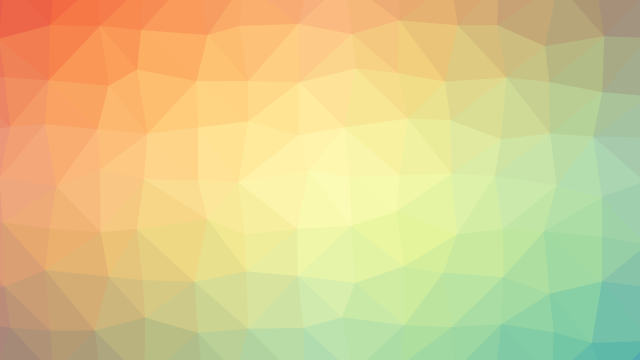
This background is drawn by a Shadertoy shader. Its source:

```glsl
const vec2 MESH_SCALE = vec2(12.9, 7.25);
const vec2 MESH_ORIGIN = vec2(0.17, 0.63);
const float PI = 3.14159265;

// Nine-stop spectral ramp, red through pale yellow to blue
vec3 spectral(float t) {
    const vec3 stops[9] = vec3[9](
        vec3(0.84, 0.24, 0.31), vec3(0.96, 0.43, 0.26), vec3(0.99, 0.68, 0.38),
        vec3(1.00, 0.88, 0.55), vec3(1.00, 0.99, 0.73), vec3(0.90, 0.96, 0.60),
        vec3(0.67, 0.87, 0.64), vec3(0.40, 0.76, 0.65), vec3(0.20, 0.53, 0.74));
    float s = clamp(t, 0.0, 1.0) * 8.0;
    int i = min(int(s), 7);
    return mix(stops[i], stops[i + 1], s - float(i));
}

// Average of a horizontal and a vertical ramp
vec3 facetColor(vec2 meshPos) {
    vec2 uv = (meshPos + MESH_ORIGIN) / MESH_SCALE;
    return 0.5 * (spectral(0.03 + 0.92 * uv.x) + spectral(0.88 - 0.76 * uv.y));
}

float layeredSines(vec2 n, float phase) {
    return 0.6 * sin(dot(n, vec2(2.4, 1.7)) + phase)
         + 0.4 * sin(dot(n, vec2(-1.3, 2.9)) + 2.0 * phase);
}

float bump(float x, float center, float width) {
    float d = (x - center) / width;
    return exp(-d * d);
}

// Grid node displaced by column drift and layered sines
vec2 meshVertex(vec2 n) {
    float left = bump(n.x, 3.5, 2.5);
    vec2 drift = vec2(-0.08 - left * (0.15 - 0.085 * cos(PI * n.x)),
                      0.03 + 0.18 * bump(n.x, 8.0, 0.8)
                           - 0.22 * smoothstep(9.5, 12.0, n.x));
    vec2 jitter = vec2(layeredSines(n, 0.7), layeredSines(n.yx, 2.9));
    return n + drift + jitter * vec2(0.17, 0.2);
}

// Signed distance to the left of the line from a to b
float edgeDistance(vec2 p, vec2 a, vec2 b) {
    vec2 e = normalize(b - a);
    return e.x * (p.y - a.y) - e.y * (p.x - a.x);
}

// Facet colour weighted by its smooth coverage; corners run counterclockwise
vec4 facet(vec2 p, vec2 a, vec2 b, vec2 c, float pixel) {
    float d = min(edgeDistance(p, a, b),
              min(edgeDistance(p, b, c), edgeDistance(p, c, a)));
    float coverage = clamp(0.5 + d / pixel, 0.0, 1.0);
    return vec4(facetColor((a + b + c) / 3.0), 1.0) * coverage;
}

// Split a quad along its shorter diagonal
vec4 quadFacets(vec2 p, vec2 n, float pixel) {
    vec2 a = meshVertex(n);
    vec2 b = meshVertex(n + vec2(1.0, 0.0));
    vec2 c = meshVertex(n + vec2(1.0, 1.0));
    vec2 d = meshVertex(n + vec2(0.0, 1.0));
    if (distance(a, c) < distance(b, d)) {
        return facet(p, a, b, c, pixel) + facet(p, a, c, d, pixel);
    }
    return facet(p, a, b, d, pixel) + facet(p, b, c, d, pixel);
}

void mainImage(out vec4 fragColor, in vec2 fragCoord) {
    vec2 p = fragCoord / iResolution.xy * MESH_SCALE - MESH_ORIGIN;
    float pixel = MESH_SCALE.x / iResolution.x;

    // Gather the facets of the neighbouring quads
    vec4 sum = vec4(0.0);
    for (int y = -1; y <= 1; y++) {
        for (int x = -1; x <= 1; x++) {
            sum += quadFacets(p, floor(p) + vec2(x, y), pixel);
        }
    }
    vec3 color = sum.a > 0.01 ? sum.rgb / sum.a : facetColor(p);
    fragColor = vec4(color, 1.0);
}
```
